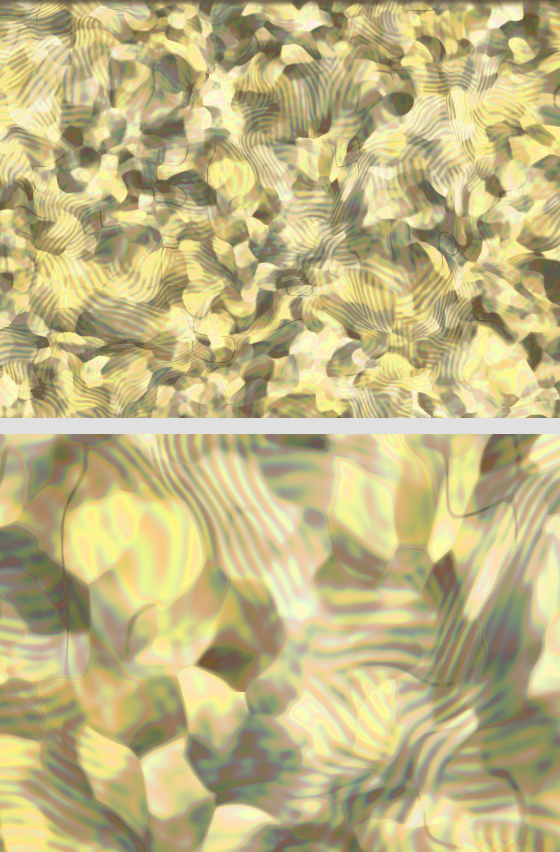
Top: the whole. Bottom: its middle third, enlarged.
This texture is drawn by a Shadertoy shader. Its source:

```glsl
// Draws a liquid-crystal film in polarised light: soft golden and grey-green shards with fine iridescent striations.

// Sizes are counts per canvas height
const float DOMAIN_SCALE = 10.5;
const float SHARD_SCALE = 23.0;
const float GRAIN_SCALE = 52.0;
const float CREASE_SCALE = 17.0;
const float EDGE_SHARPNESS = 13.0;
const float BROAD_WARP = 0.03;
const float FINE_WARP = 0.015;
const float TONE_SPREAD = 0.50;
const float FRINGE_TONE = 0.24;
const float FRINGE_COLOUR = 0.055;
const float IRIDESCENCE = 0.045;
const float TAU = 6.28319;
const vec3 RIM_COLOUR = vec3(0.36, 0.31, 0.25);

// Colour ramps from dark to bright, placed by share of area
const float STOPS[6] = float[6](0.0, 0.09, 0.25, 0.54, 0.85, 1.0);
const vec3 COOL[6] = vec3[6](
    vec3(0.40, 0.38, 0.29), vec3(0.50, 0.50, 0.41), vec3(0.60, 0.60, 0.47),
    vec3(0.76, 0.71, 0.57), vec3(0.92, 0.87, 0.68), vec3(1.00, 0.98, 0.88));
const vec3 WARM[6] = vec3[6](
    vec3(0.39, 0.32, 0.19), vec3(0.54, 0.48, 0.33), vec3(0.64, 0.58, 0.38),
    vec3(0.79, 0.70, 0.43), vec3(0.95, 0.89, 0.53), vec3(1.00, 0.96, 0.64));

vec3 hash3(vec2 p) {
    vec3 q = fract(p.xyx * vec3(0.1031, 0.1030, 0.0973));
    q += dot(q, q.yxz + 33.33);
    return fract((q.xxy + q.yzz) * q.zyx);
}

// Smooth value noise in -1..1
float noise(vec2 p) {
    vec2 i = floor(p), f = fract(p);
    f = f * f * f * (f * (f * 6.0 - 15.0) + 10.0);
    float low = mix(hash3(i).x, hash3(i + vec2(1, 0)).x, f.x);
    float high = mix(hash3(i + vec2(0, 1)).x, hash3(i + vec2(1, 1)).x, f.x);
    return 2.0 * mix(low, high, f.y) - 1.0;
}

vec2 noise2(vec2 p) {
    return vec2(noise(p), noise(p + vec2(37.2, 91.7)));
}

struct Facet {
    float tone;
    float tint;
    vec3 fringe;
};

// Softly bordered, stretched cells, each with its own tone, tilt and striations
Facet facets(vec2 p, float seed) {
    vec2 cell = floor(p);
    Facet sum = Facet(0.0, 0.0, vec3(0.0));
    float total = 0.0;
    for (int y = -1; y <= 1; y++) {
        for (int x = -1; x <= 1; x++) {
            vec2 id = cell + vec2(x, y);
            vec3 a = hash3(id + seed);
            vec3 b = hash3(id + seed + 57.3);
            vec2 r = p - id - mix(vec2(0.1), vec2(0.9), a.xy);
            vec2 along = vec2(cos(TAU * b.x), sin(TAU * b.x));
            vec2 local = vec2(dot(r, along), dot(r, vec2(-along.y, along.x)));
            vec2 stretched = local * vec2(0.78, 1.45);
            float weight = exp(-EDGE_SHARPNESS * dot(stretched, stretched));
            float phase = local.y * mix(34.0, 54.0, b.y) + 9.0 * dot(r, r);
            sum.tone += weight * (2.0 * a.z - 1.0 + 0.7 * local.x);
            sum.tint += weight * (2.0 * b.z - 1.0);
            sum.fringe += weight * sin(phase + vec3(0.0, 0.8, 1.7));
            total += weight;
        }
    }
    total = max(total, 1e-9);
    return Facet(sum.tone / total, sum.tint / total, sum.fringe / total);
}

vec3 ramp(float level, float warmth) {
    vec3 colour = mix(COOL[0], WARM[0], warmth);
    for (int i = 1; i < 6; i++) {
        float step01 = clamp((level - STOPS[i - 1]) / (STOPS[i] - STOPS[i - 1]), 0.0, 1.0);
        colour = mix(colour, mix(COOL[i], WARM[i], warmth), step01);
    }
    return colour;
}

void mainImage(out vec4 fragColor, in vec2 fragCoord) {
    vec2 uv = fragCoord / iResolution.y;

    // Bend the plane so that shards and striations curve
    vec2 p = uv + BROAD_WARP * noise2(uv * 5.0);
    p += FINE_WARP * noise2(p * 17.0 + 11.0);

    Facet domain = facets(p * DOMAIN_SCALE, 3.0);
    Facet shard = facets(p * SHARD_SCALE, 140.0);

    // Calm domains show striations, busy ones break into shards
    float calm = smoothstep(-0.1, 0.65, noise(uv * 6.5 + 70.0));
    float striated = mix(0.25, 1.0, calm);
    float grain = noise(p * GRAIN_SCALE) + 0.5 * noise(p * GRAIN_SCALE * 1.9 + 23.0);

    // Thin dark folds, broken up by a mask
    float fold = 1.0 - smoothstep(0.0, 0.13, abs(noise(p * CREASE_SCALE + 41.0)));
    fold *= smoothstep(0.0, 0.5, noise(uv * 13.0 + 19.0)) * (1.0 - 0.5 * calm);

    float tone = 0.50 * domain.tone + mix(0.88, 0.40, calm) * shard.tone;
    tone += 0.30 * grain * (1.0 - 0.5 * calm) + 0.12 * calm;
    tone += FRINGE_TONE * striated * domain.fringe.y - 0.55 * fold;

    // Even out the tones, then colour them
    float level = 1.0 / (1.0 + exp(-1.7 * tone / TONE_SPREAD));
    float warmth = 0.5 + 0.45 * shard.tint + 0.35 * domain.tint + 0.15 * grain;
    vec3 colour = ramp(level, clamp(warmth, 0.0, 1.0));
    colour += FRINGE_COLOUR * striated * (domain.fringe - domain.fringe.y);
    colour += IRIDESCENCE * cos(TAU * (1.6 * tone + shard.tint + vec3(0.0, 0.33, 0.67)));

    // Shadowed rim along the top
    float rim = smoothstep(0.982, 1.0, uv.y + 0.004 * noise(uv * 30.0));
    colour = mix(colour, RIM_COLOUR, 0.8 * rim);
    fragColor = vec4(clamp(colour, 0.0, 1.0), 1.0);
}
```
